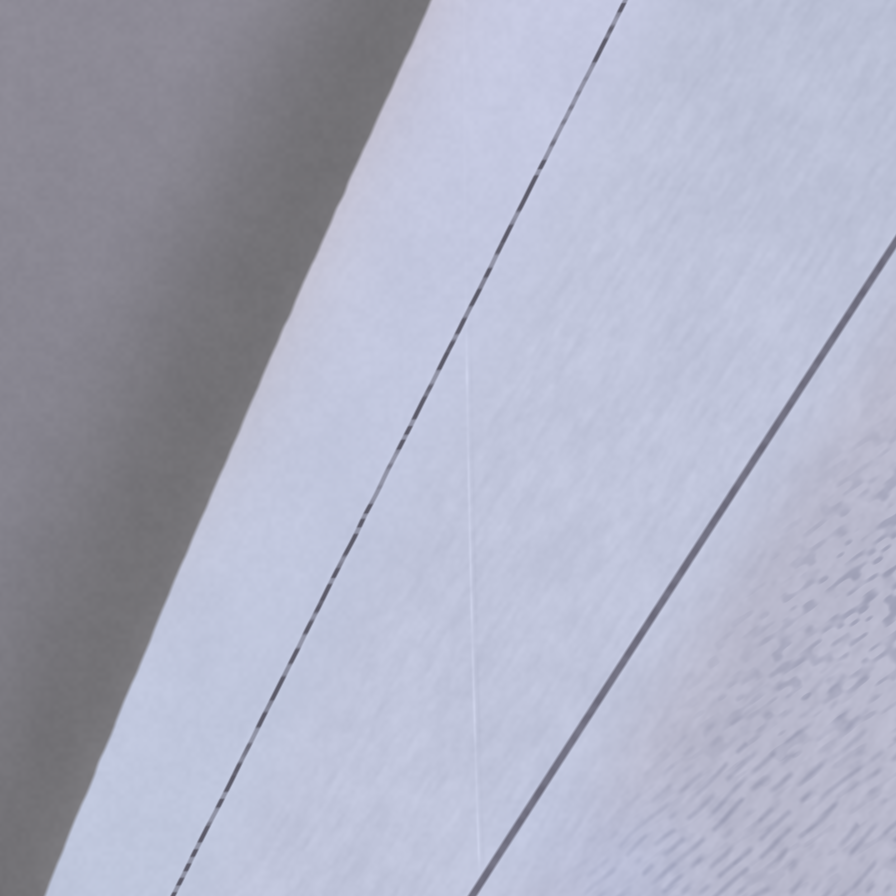
Reproduce this texture procedurally as a WebGL 1 fragment shader.

```glsl
precision highp float;
// Pale wooden planks seen at a slant beside a shaded grey wall.
// Slanted boundaries are curves x(y); signed distances to them place the
// planks, grooves and shadow, and stretched value noise adds the grain.
uniform vec2 u_resolution;

float hash(vec2 p) {
  p = fract(p * vec2(0.1031, 0.1137));
  p += dot(p, p.yx + 33.33);
  return fract((p.x + p.y) * p.x * 7.31);
}

float noise(vec2 p) {
  vec2 cell = floor(p), f = fract(p);
  f = f * f * (3.0 - 2.0 * f);
  float low = mix(hash(cell), hash(cell + vec2(1.0, 0.0)), f.x);
  float high = mix(hash(cell + vec2(0.0, 1.0)), hash(cell + 1.0), f.x);
  return mix(low, high, f.y);
}

float fbm(vec2 p) {
  float sum = 0.0, weight = 0.5;
  for (int i = 0; i < 4; i++) {
    sum += weight * noise(p);
    p = p * 2.03 + 17.1;
    weight *= 0.5;
  }
  return sum;
}

// Signed distance from a slanted curve, positive to its right.
float slantDistance(vec2 p, float base, float slope, float sag) {
  float x = base + slope * p.y - sag * p.y * (1.0 - p.y);
  return (p.x - x) / sqrt(1.0 + slope * slope);
}

// Coordinates along (x) and across (y) a direction.
vec2 alongAcross(vec2 p, float angle) {
  float c = cos(angle), s = sin(angle);
  return vec2(c * p.x + s * p.y, c * p.y - s * p.x);
}

float stroke(float d, float halfWidth, float blur) {
  return 1.0 - smoothstep(halfWidth - blur, halfWidth + blur, abs(d));
}

float spot(vec2 p, vec2 center, float radius) {
  vec2 q = (p - center) / radius;
  return exp(-dot(q, q));
}

vec3 wallColor(vec2 p, float depth) {
  vec3 dark = vec3(0.445, 0.44, 0.455);
  vec3 light = mix(vec3(0.50, 0.495, 0.53), vec3(0.555, 0.545, 0.59), p.y);
  vec3 color = mix(dark, light, smoothstep(0.03, 0.24, depth));
  color += 0.04 * exp(-depth * 50.0) * (1.0 - 0.6 * p.y);
  return color + 0.02 * (fbm(p * 20.0) - 0.47);
}

vec3 plankColor(vec2 p, float edge, float groove1, float groove2) {
  vec3 strip = mix(vec3(0.745, 0.775, 0.86), vec3(0.775, 0.79, 0.885), p.y);
  vec3 middle = vec3(0.752, 0.772, 0.858);
  vec3 right = vec3(0.728, 0.73, 0.805);
  vec3 color = mix(strip, middle, smoothstep(-0.01, 0.08, groove1));
  color = mix(color, right, smoothstep(-0.003, 0.1, groove2));
  color += vec3(0.01, 0.025, 0.045) * spot(p, vec2(0.68, 0.02), 0.1);
  color -= vec3(0.025, 0.022, 0.025) * spot(p, vec2(1.0, 0.95), 0.25);
  float warm = exp(-edge * 28.0) * smoothstep(0.2, 0.65, p.y);
  color -= vec3(0.0, 0.025, 0.055) * warm;
  return color + 0.03 * (fbm(p * 13.0) - 0.47);
}

// Fine streaks that run with the middle plank.
float fineGrain(vec2 p) {
  vec2 q = alongAcross(p, 1.02);
  return noise(q * vec2(30.0, 150.0)) + 0.5 * noise(q * vec2(65.0, 230.0)) - 0.75;
}

// Short dark pores in rows, clearer toward the lower right.
float pores(vec2 p) {
  vec2 q = alongAcross(p, 0.74);
  q.y += 0.012 * noise(p * 18.0);
  float row = q.y * 68.0;
  float rowLine = stroke(fract(row) - 0.5, 0.18, 0.18);
  float dash = noise(vec2(q.x * 65.0, floor(row) * 3.7 + 40.0));
  vec2 r = alongAcross(p, 0.62);
  float loose = noise(r * vec2(65.0, 170.0) + 9.0);
  float ordered = rowLine * smoothstep(0.3, 0.75, dash);
  float scattered = smoothstep(0.5, 0.9, loose);
  return mix(scattered, ordered, smoothstep(0.35, 0.1, p.y) * 0.75);
}

void main() {
  vec2 p = gl_FragCoord.xy / u_resolution;
  float blur = max(0.0015, 0.8 / u_resolution.y);
  float edge = slantDistance(p, 0.05, 0.432, 0.03);
  edge += 0.0015 * (noise(vec2(p.y * 60.0, 2.0)) - 0.5);
  float groove1 = slantDistance(p, 0.193, 0.505, 0.0);
  groove1 += 0.0008 * (noise(vec2(p.y * 40.0, 7.0)) - 0.5);
  float groove2 = slantDistance(p, 0.527, 0.649, 0.005);

  // Planks with grain and pores
  vec3 planks = plankColor(p, max(edge, 0.0), groove1, groove2);
  float grainZone = smoothstep(0.02, 0.1, groove1);
  planks += 0.024 * fineGrain(p) * mix(0.25, 1.0, grainZone);
  float poreZone = smoothstep(0.03, 0.2, groove2) * smoothstep(0.78, 0.4, p.y);
  planks -= vec3(0.105, 0.10, 0.09) * pores(p) * poreZone;

  // Thin upright crease: broken pale ridge with a faint shade beside it
  float crease = p.x - 0.518 - 0.018 * (1.0 - p.y) * (1.0 - p.y);
  float creaseZone = smoothstep(0.02, 0.05, p.y) * mix(1.0, 0.15, smoothstep(0.58, 0.68, p.y));
  creaseZone *= 0.3 + 0.7 * noise(vec2(p.y * 38.0, 11.0));
  planks += 0.055 * creaseZone * stroke(crease, 0.0012, 0.0018);
  planks -= 0.025 * creaseZone * stroke(crease - 0.005, 0.001, 0.003);

  // Dark grooves with a pale rim; the thin one is worn into short dashes
  float wear = 0.5 + 0.5 * smoothstep(0.15, 0.6, noise(vec2(p.y * 125.0, 4.0)));
  float thinGroove = wear * stroke(groove1, 0.0024, blur);
  float deepWear = 0.85 + 0.15 * noise(p * 110.0);
  planks += 0.018 * (stroke(groove1, 0.005, 0.004) + stroke(groove2, 0.007, 0.004));
  planks = mix(planks, vec3(0.36, 0.355, 0.41), thinGroove);
  planks = mix(planks, vec3(0.41, 0.405, 0.47), deepWear * stroke(groove2, 0.004, blur * 1.3));

  // Soft light rim at the wall boundary, then a fine overall mottling
  vec3 color = mix(wallColor(p, max(-edge, 0.0)), planks, smoothstep(-0.0028, 0.0028, edge));
  color += 0.014 * (noise(p * 190.0) - 0.5) + 0.01 * (noise(p * 90.0 + 31.0) - 0.5);
  gl_FragColor = vec4(color, 1.0);
}
```
